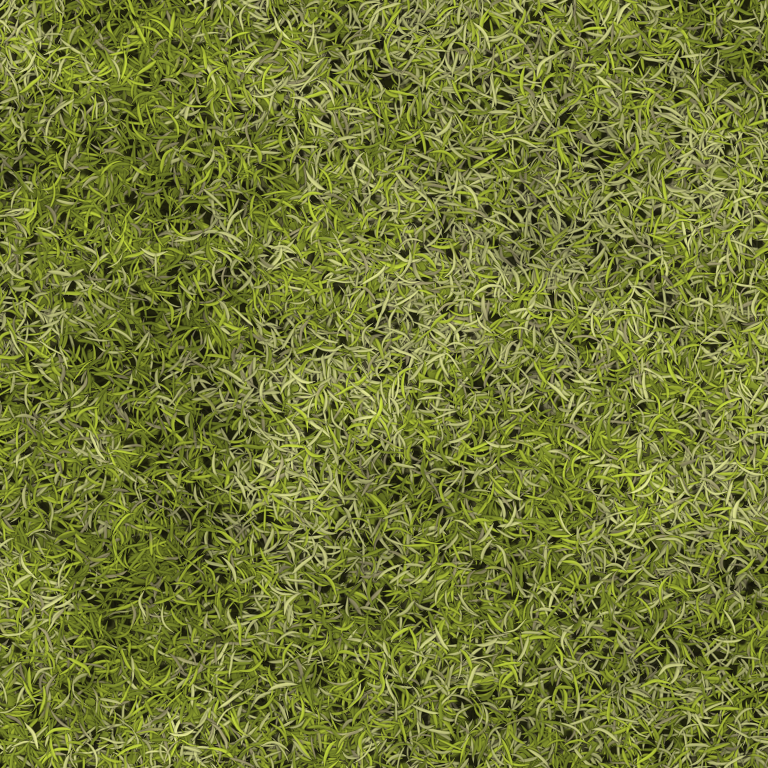
This texture is drawn by a three.js fragment shader. Its source:

```glsl
// Short, dry-flecked lawn seen from above: layers of small curved blades, one
// per jittered grid cell. Broad leaves lie low, dark pockets of noise open
// between them, and thin sunlit strands of grass and straw cross on top.

varying vec2 vUv;

const vec3 SOIL   = vec3(0.08, 0.08, 0.035);
const vec3 DEEP   = vec3(0.28, 0.30, 0.11);
const vec3 GREEN  = vec3(0.42, 0.47, 0.15);
const vec3 BRIGHT = vec3(0.58, 0.64, 0.19);
const vec3 DULL   = vec3(0.50, 0.48, 0.35);
const vec3 STRAW  = vec3(0.66, 0.67, 0.43);

const int   LAYERS       = 16;
const int   POCKET_LAYER = 10;     // dark pockets open below this layer
const float CELLS_LOW    = 34.0;   // cells across the canvas, bottom layer
const float CELLS_HIGH   = 42.0;   // cells across the canvas, top layer
const float JITTER       = 0.6;    // spread of blade centres within a cell
const float WIDTH_MIN    = 0.0011; // blade half widths, in canvas units
const float WIDTH_MAX    = 0.0022;
const float LEAF_WIDTH   = 0.0055;
const float LEAF_SHARE   = 0.32;
const float BEND         = 0.8;
const float EDGE         = 0.0012; // softness of outlines
const float SHADOW_REACH = 0.0026;
const float SHADOW       = 0.20;
const float SHADE_LOW    = 0.88;   // brightness of bottom and top layers
const float SHADE_HIGH   = 1.10;
const float POCKET_SCALE = 85.0;
const float POCKET_DEPTH = 0.85;
const float PATCHINESS   = 0.85;
const float CLUMP_LIGHT  = 0.30;   // brightness swing between clumps
const float WARP         = 0.0035; // bends outlines out of true

float hash(vec2 p) {
  return fract(sin(dot(p, vec2(127.1, 311.7))) * 43758.5453);
}

vec4 hash4(vec2 p) {
  float s = dot(p, vec2(127.1, 311.7));
  return fract(sin(vec4(s, s + 17.3, s + 41.9, s + 73.7)) * 43758.5453);
}

float noise(vec2 p) {
  vec2 i = floor(p);
  vec2 f = fract(p);
  f = f * f * (3.0 - 2.0 * f);
  return mix(mix(hash(i), hash(i + vec2(1.0, 0.0)), f.x),
             mix(hash(i + vec2(0.0, 1.0)), hash(i + vec2(1.0, 1.0)), f.x), f.y);
}

mat2 rotation(float a) {
  float c = cos(a);
  float s = sin(a);
  return mat2(c, -s, s, c);
}

// Blade colour, from living green to dead straw as kind rises
vec3 bladeColor(float kind) {
  vec3 c = mix(GREEN, BRIGHT, smoothstep(0.16, 0.30, kind));
  c = mix(c, DULL, smoothstep(0.53, 0.58, kind));
  return mix(c, STRAW, smoothstep(0.61, 0.68, kind));
}

// Lays one layer of blades over the colour below it
vec3 addLayer(vec3 below, vec2 uv, float layer, float dryness) {
  float height = layer / float(LAYERS - 1);
  float cells = mix(CELLS_LOW, CELLS_HIGH, height);
  vec2 p = rotation(layer * 2.4) * uv * cells + layer * 7.31;
  vec2 home = floor(p);
  vec3 color = below;

  for (int y = -1; y <= 1; y++) {
    for (int x = -1; x <= 1; x++) {
      vec2 cell = home + vec2(float(x), float(y));
      vec4 a = hash4(cell + layer * 19.7);
      vec4 b = hash4(cell + layer * 31.3 + 5.7);

      // Only the lower layers carry short, broad leaves
      float leaf = step(b.x, LEAF_SHARE) * step(height, 0.62);
      float halfLength = mix(mix(0.40, 0.88, a.w), 0.30, leaf);
      float halfWidth = mix(mix(WIDTH_MIN, WIDTH_MAX, b.y), LEAF_WIDTH, leaf);

      // Blade frame: x runs along the bent blade, y across it
      vec2 centre = cell + 0.5 + (a.xy - 0.5) * JITTER;
      vec2 q = rotation(a.z * 6.2832) * (p - centre);
      float t = q.x / halfLength;
      q.y -= (b.z - 0.5) * BEND * halfLength * (t * t - 0.4);
      float across = q.y / cells;
      float d = abs(across) - halfWidth * (1.0 - t * t * t * t);

      float kind = b.w + (dryness - 0.5) * PATCHINESS;
      vec3 leafTint = mix(GREEN, BRIGHT, b.w * 0.5);
      vec3 tint = mix(bladeColor(kind), leafTint, leaf);
      float shade = mix(SHADE_LOW, SHADE_HIGH, height) * mix(0.86, 1.12, a.w);
      shade *= 1.0 + 0.10 * clamp(across / halfWidth, -1.0, 1.0);

      color *= 1.0 - SHADOW * (1.0 - smoothstep(0.0, SHADOW_REACH, d));
      color = mix(color, tint * shade, 1.0 - smoothstep(-EDGE, EDGE, d));
    }
  }
  return color;
}

void main() {
  // Broad dry patches, and smaller lit or shaded clumps
  float dryness = 0.6 * noise(vUv * 5.0 + 3.1) + 0.4 * noise(vUv * 13.0 + 8.4);
  float clump = 0.5 * noise(vUv * 9.0 + 1.7) + 0.5 * noise(vUv * 24.0 + 6.2);

  // Small warp that makes the blades irregular
  vec2 wobble = vec2(noise(vUv * 60.0), noise(vUv * 60.0 + 37.0)) - 0.5;
  vec2 uv = vUv + WARP * wobble;

  // Shadowed gaps between the low leaves, deeper in shaded clumps
  float gap = noise(uv * POCKET_SCALE) + 0.35 * (clump - 0.5);
  float pocket = 1.0 - smoothstep(0.22, 0.46, gap);

  vec3 color = mix(SOIL, mix(DEEP, DULL, dryness), noise(vUv * 90.0 + 4.0));
  for (int i = 0; i < LAYERS; i++) {
    if (i == POCKET_LAYER) color = mix(color, SOIL, POCKET_DEPTH * pocket);
    color = addLayer(color, uv, float(i), dryness);
  }
  color *= 1.0 + CLUMP_LIGHT * (clump - 0.5);
  gl_FragColor = vec4(color, 1.0);
}
```
